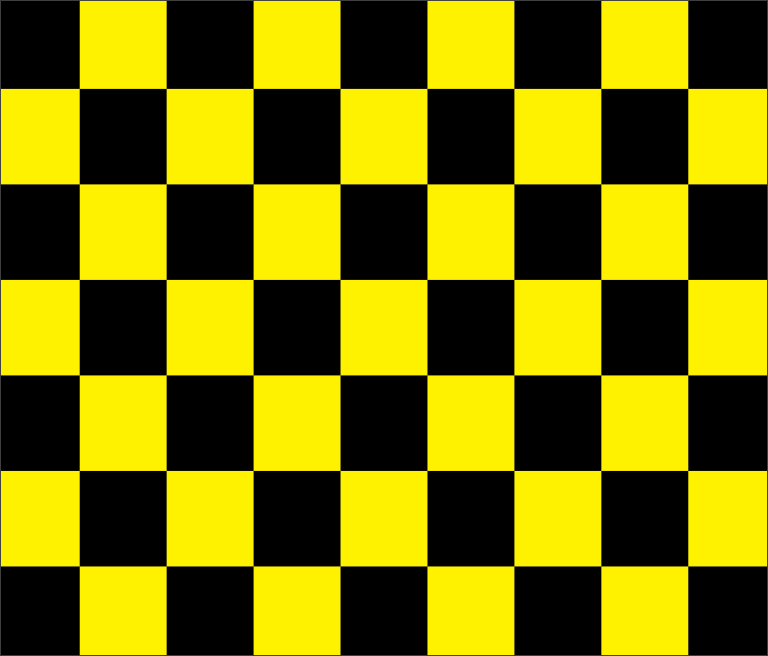
This pattern is drawn by a Shadertoy shader. Its source:

```glsl
// A yellow and black checkerboard, centred on a yellow tile, with a hairline
// frame. Each axis is a box-filtered square wave of +1 and -1; their product
// gives the checks, so every tile edge is smoothed over one pixel.

const vec3 YELLOW = vec3(1.0, 0.95, 0.0);
const vec3 BLACK = vec3(0.0);
const vec3 FRAME_COLOR = vec3(0.25);
const vec2 TILE_SIZE = vec2(0.1132, 0.1456); // fraction of canvas width, height
const vec2 BOARD_CENTER = vec2(0.5, 0.5005);
const float FRAME_WIDTH = 0.0015;            // fraction of canvas height

// Square wave, +1 on even tiles and -1 on odd ones, smoothed at the edges.
vec2 squareWave(vec2 tilePos, vec2 pixel) {
    vec2 index = floor(tilePos + 0.5);
    vec2 edgeDist = 0.5 - abs(tilePos - index);
    vec2 side = 1.0 - 2.0 * mod(index, 2.0);
    return side * clamp(2.0 * edgeDist / pixel, 0.0, 1.0);
}

// Share of the pixel covered by the line along the canvas rim.
float frameCoverage(vec2 fragCoord) {
    vec2 rim = min(fragCoord, iResolution.xy - fragCoord);
    float lineWidth = FRAME_WIDTH * iResolution.y;
    return clamp(lineWidth - min(rim.x, rim.y) + 0.5, 0.0, 1.0);
}

void mainImage(out vec4 fragColor, in vec2 fragCoord) {
    vec2 uv = fragCoord / iResolution.xy;
    vec2 tilePos = (uv - BOARD_CENTER) / TILE_SIZE;
    vec2 pixel = 1.0 / (iResolution.xy * TILE_SIZE);

    // Checks
    vec2 wave = squareWave(tilePos, pixel);
    vec3 color = mix(BLACK, YELLOW, 0.5 + 0.5 * wave.x * wave.y);

    // Frame
    color = mix(color, FRAME_COLOR, frameCoverage(fragCoord));
    fragColor = vec4(color, 1.0);
}
```
